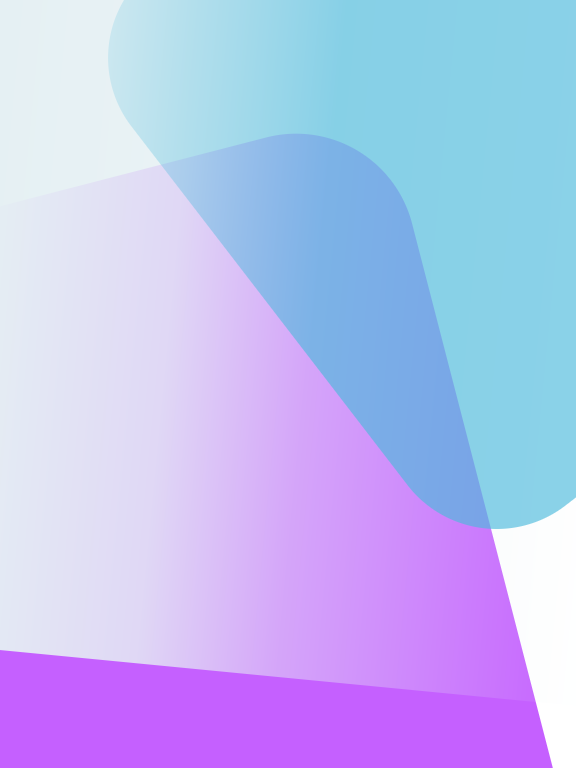
This background is drawn by a WebGL 1 fragment shader. Its source:

```glsl
precision highp float;
// Two tilted rounded squares, violet and sky blue, on white.
// A pale haze fades from left to right over the violet one and ends at a
// slanted lower edge; the blue one lies on top and gains opacity rightward.

uniform vec2 u_resolution;

// Lengths are in canvas heights, angles in radians.
const vec3 WHITE  = vec3(1.0);
const vec3 VIOLET = vec3(0.773, 0.378, 1.0);
const vec3 BLUE   = vec3(0.298, 0.729, 0.863);
const vec3 HAZE   = vec3(0.898, 0.941, 0.953);

const vec2  VIOLET_CENTER = vec2(-0.117, -0.183);
const float VIOLET_HALF   = 0.700;
const float VIOLET_RADIUS = 0.156;
const float VIOLET_ANGLE  = 0.253;

const vec2  BLUE_CENTER = vec2(0.7005, 0.871);
const float BLUE_HALF   = 0.2947;
const float BLUE_RADIUS = 0.1465;
const float BLUE_ANGLE  = 0.656;

const float HAZE_ANGLE = -0.0967;
const float HAZE_FLOOR = 0.1536;                     // lower edge at x = 0
const vec4  HAZE_STOPS = vec4(0.0, 0.26, 0.443, 0.82);
const vec4  HAZE_ALPHA = vec4(1.0, 0.83, 0.48, 0.03);
const vec2  BLUE_STOPS = vec2(0.143, 0.449);
const vec2  BLUE_ALPHA = vec2(0.18, 0.65);

// Coordinates of p along axes turned by the given angle
vec2 turned(vec2 p, float angle) {
  float c = cos(angle), s = sin(angle);
  return vec2(c * p.x + s * p.y, c * p.y - s * p.x);
}

// Signed distance to a square of inner half size, grown by a radius
float roundedSquare(vec2 p, float halfSize, float radius) {
  vec2 q = abs(p) - halfSize;
  return length(max(q, 0.0)) + min(max(q.x, q.y), 0.0) - radius;
}

// Antialiased coverage, one pixel wide
float coverage(float d) {
  return clamp(0.5 - d * u_resolution.y, 0.0, 1.0);
}

// Linear ramp between two stops, clamped at both ends
float ramp(vec2 stops, vec2 values, float t) {
  float k = clamp((t - stops.x) / (stops.y - stops.x), 0.0, 1.0);
  return mix(values.x, values.y, k);
}

// Piecewise linear haze opacity
float hazeOpacity(float t) {
  if (t < HAZE_STOPS.y) return ramp(HAZE_STOPS.xy, HAZE_ALPHA.xy, t);
  if (t < HAZE_STOPS.z) return ramp(HAZE_STOPS.yz, HAZE_ALPHA.yz, t);
  return ramp(HAZE_STOPS.zw, HAZE_ALPHA.zw, t);
}

void main() {
  vec2 p = gl_FragCoord.xy / u_resolution.y;

  // Violet square
  vec2 v = turned(p - VIOLET_CENTER, VIOLET_ANGLE);
  float violet = coverage(roundedSquare(v, VIOLET_HALF, VIOLET_RADIUS));
  vec3 color = mix(WHITE, VIOLET, violet);

  // Haze above its slanted edge
  float along = turned(p - vec2(0.0, 1.0), HAZE_ANGLE).x;
  float above = turned(p - vec2(0.0, HAZE_FLOOR), HAZE_ANGLE).y;
  color = mix(color, HAZE, hazeOpacity(along) * coverage(-above));

  // Translucent blue square
  vec2 b = turned(p - BLUE_CENTER, BLUE_ANGLE);
  float blue = coverage(roundedSquare(b, BLUE_HALF, BLUE_RADIUS));
  color = mix(color, BLUE, blue * ramp(BLUE_STOPS, BLUE_ALPHA, along));

  gl_FragColor = vec4(color, 1.0);
}
```
